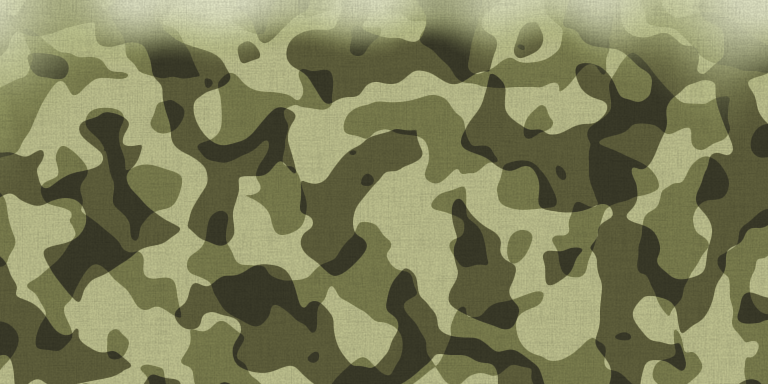
Reproduce this pattern procedurally as a Shadertoy shader.

```glsl
// Woodland camouflage on woven linen, bleached along the upper edge.

const vec3 SAND       = vec3(0.695, 0.705, 0.52);
const vec3 OLIVE      = vec3(0.45, 0.46, 0.285);
const vec3 MOSS       = vec3(0.35, 0.35, 0.22);
const vec3 DARK_MOSS  = vec3(0.215, 0.215, 0.15);
const vec3 PALE_GREEN = vec3(0.64, 0.67, 0.44);
const vec3 CREAM      = vec3(0.86, 0.87, 0.77);

// Random unit vector for a lattice point
vec2 randomDirection(vec2 cell) {
    vec3 h = fract(cell.xyx * vec3(0.1031, 0.1030, 0.0973));
    h += dot(h, h.yzx + 33.33);
    float angle = 6.28319 * fract((h.x + h.y) * h.z);
    return vec2(cos(angle), sin(angle));
}

// Gradient noise, centred on zero
float noise(vec2 p) {
    vec2 i = floor(p), f = p - i;
    vec2 w = f * f * f * (f * (f * 6.0 - 15.0) + 10.0);
    vec2 e = vec2(1.0, 0.0);
    float a = dot(randomDirection(i), f);
    float b = dot(randomDirection(i + e.xy), f - e.xy);
    float c = dot(randomDirection(i + e.yx), f - e.yx);
    float d = dot(randomDirection(i + e.xx), f - e.xx);
    return mix(mix(a, b, w.x), mix(c, d, w.x), w.y);
}

// Smooth lobed field: turned lattice, gentle warp and one finer octave
float blobField(vec2 p, float frequency, float turn, vec2 offset) {
    float c = cos(turn), s = sin(turn);
    vec2 q = mat2(c, s, -s, c) * p * frequency + offset;
    q += 0.4 * vec2(noise(q * 0.9 + 41.0), noise(q * 0.9 + 73.0));
    return noise(q) + 0.36 * noise(q * 1.9 + 17.0);
}

// Antialiased area where the field exceeds a threshold
float cutout(float field, float threshold) {
    float edge = max(fwidth(field), 0.001);
    return smoothstep(-0.6 * edge, 0.6 * edge, field - threshold);
}

// Two translucent dye layers over the sand ground
vec3 camouflage(vec2 p) {
    float moss = cutout(blobField(p, 5.7, 0.5, vec2(20.3, 51.7)), 0.035);
    float olive = cutout(blobField(p, 6.6, 1.2, vec2(83.1, 12.9)), 0.07);
    float specks = cutout(noise(p * 11.0 + vec2(31.4, 62.8)), 0.54);
    float overprint = max(olive, specks);
    return mix(mix(SAND, OLIVE, overprint), mix(MOSS, DARK_MOSS, overprint), moss);
}

// Brightness of fine crossed threads with occasional darker slubs
float weave(vec2 p) {
    float weft = noise(p * vec2(10.0, 150.0) + 5.3);
    float warp = noise(p * vec2(150.0, 10.0) + 90.7);
    float grain = noise(p * 190.0 + 200.4);
    float slubs = smoothstep(0.22, 0.5, weft) + smoothstep(0.22, 0.5, warp);
    return 1.01 + 0.06 * (weft + warp) + 0.09 * grain - 0.07 * slubs;
}

// Patchy bleaching from the top, reaching deeper near both corners
vec3 bleach(vec3 color, vec2 p, float aspect) {
    float side = abs(2.0 * p.x / aspect - 1.0);
    float patches = noise(vec2(p.x * 3.6 + 7.6, p.y * 3.0 + 3.4));
    float reach = 0.17 + 0.13 * smoothstep(0.45, 1.0, side) + 0.2 * patches;
    float depth = 1.0 - p.y;
    float tint = 1.0 - smoothstep(0.25 * reach, reach, depth);
    float leftEdge = (1.0 - smoothstep(0.0, 0.07, p.x)) * smoothstep(0.45, 0.8, p.y);
    color = mix(color, PALE_GREEN, 0.68 * max(tint, 0.7 * leftEdge));
    float glare = 1.0 - smoothstep(0.0, 0.75 * reach, depth);
    return mix(color, CREAM, glare * clamp(0.52 + 0.9 * patches, 0.2, 0.85));
}

void mainImage(out vec4 fragColor, in vec2 fragCoord) {
    vec2 p = fragCoord / iResolution.y;
    float aspect = iResolution.x / iResolution.y;
    vec3 color = bleach(camouflage(p), p, aspect) * weave(p);
    fragColor = vec4(clamp(color, 0.0, 1.0), 1.0);
}
```
